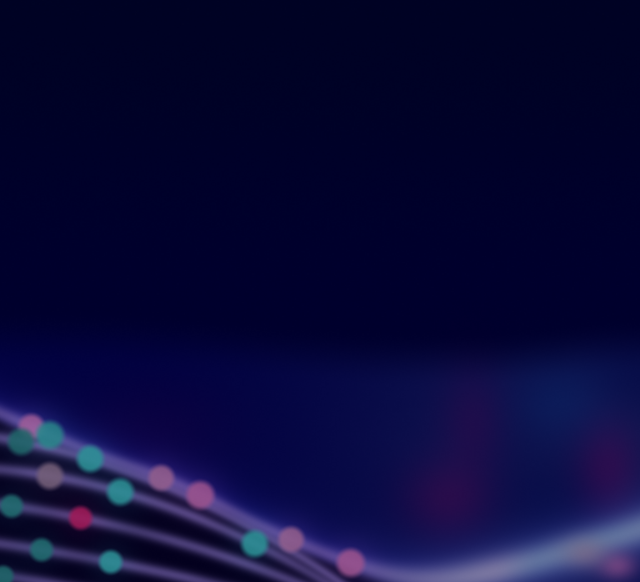
Give the GLSL for this background, as a WebGL 2 fragment shader.

```glsl
#version 300 es
precision highp float;
// Dark navy sky over a glowing wave of soft strands strung with coloured lights.
uniform vec2 u_resolution;
out vec4 outColor;

const int STRANDS = 6;
const vec3 TEAL = vec3(0.17, 0.56, 0.58);
const vec3 PINK = vec3(0.60, 0.32, 0.55);
const vec3 ROSE = vec3(0.62, 0.10, 0.34);
const vec3 CREAM = vec3(0.50, 0.41, 0.52);
const vec3 LILAC = vec3(0.31, 0.26, 0.49);

// Start height, slope and bend of the strands under the crest
const vec3 ARCS[5] = vec3[5](
  vec3(0.225, 0.16, 0.50), vec3(0.176, 0.093, 0.50), vec3(0.121, 0.13, 0.29),
  vec3(0.060, 0.14, 0.15), vec3(0.010, 0.15, 0.10));

float hash(vec2 p) {
  vec3 q = fract(vec3(p.xyx) * 0.1031);
  q += dot(q, q.yzx + 33.33);
  return fract((q.x + q.y) * q.z);
}

float noise(vec2 p) {
  vec2 i = floor(p), f = fract(p);
  f = f * f * (3.0 - 2.0 * f);
  return mix(mix(hash(i), hash(i + vec2(1, 0)), f.x),
             mix(hash(i + vec2(0, 1)), hash(i + vec2(1, 1)), f.x), f.y);
}

float bell(float d, float width) {
  return exp(-d * d / (width * width));
}

float blob(vec2 p, vec2 centre, vec2 size) {
  vec2 d = (p - centre) / size;
  return exp(-dot(d, d));
}

// Height of a strand; number 0 is the crest, a rounded valley
float strandHeight(int k, float x) {
  if (k == 0) {
    float d = x - 0.66;
    return -0.036 - 0.06 * d + sqrt(0.152 * d * d + 0.0016) + 0.011 * bell(x - 0.28, 0.1);
  }
  vec3 a = ARCS[k - 1];
  return a.x - a.y * x - a.z * x * x;
}

vec3 sky(vec2 p) {
  float horizon = 0.392 - 0.035 * smoothstep(0.1, 0.65, p.x) + 0.02 * smoothstep(0.75, 1.0, p.x);
  vec3 col = mix(vec3(0.0, 0.0, 0.175), vec3(0.0, 0.008, 0.14), smoothstep(0.45, 0.91, p.y));
  float haze = smoothstep(horizon + 0.035, horizon - 0.055, p.y);
  vec3 hazeColor = mix(vec3(0.005, 0.005, 0.25), vec3(0.045, 0.065, 0.295), smoothstep(0.2, 0.9, p.x));
  col = mix(col, hazeColor, haze);
  // Drifting colour in the haze
  float mottle = noise(p * 9.0 + 4.0) - 0.5;
  col += haze * smoothstep(0.4, 0.8, p.x) * mottle * vec3(0.035, 0.03, 0.03);
  col += vec3(0.12, 0.0, 0.01) * blob(p, vec2(0.70, 0.13), vec2(0.07, 0.06));
  col += vec3(0.07, -0.01, 0.0) * blob(p, vec2(0.74, 0.25), vec2(0.05, 0.08));
  col += vec3(0.11, -0.02, 0.0) * blob(p, vec2(0.95, 0.18), vec2(0.05, 0.07));
  col += vec3(0.0, 0.04, 0.05) * blob(p, vec2(0.88, 0.28), vec2(0.08, 0.06));
  col += vec3(0.03, 0.0, 0.0) * blob(p, vec2(0.24, 0.24), vec2(0.12, 0.07));
  return col;
}

// Lights along one strand, with a growing gap between them
vec3 lights(vec3 col, vec2 p, int k, vec3 gaps, int count, float radius, vec3 first, vec3 rest) {
  for (int i = 0; i < count; i++) {
    float n = float(i);
    float x = gaps.x + gaps.y * n + gaps.z * n * n;
    float d = length(p - vec2(x, strandHeight(k, x)));
    vec3 tint = i == 0 ? first : rest;
    col += tint * 0.10 * bell(d, radius * 1.7);
    col = mix(col, tint, 0.88 * smoothstep(radius * 1.15, radius * 0.6, d));
  }
  return col;
}

void main() {
  vec2 p = gl_FragCoord.xy / u_resolution.x;
  float above = p.y - strandHeight(0, p.x);
  float far = smoothstep(0.5, 0.78, p.x);
  vec3 col = sky(p);

  // Dark hollow under the crest, and halo over it
  float hollow = smoothstep(0.008, -0.02, above) * (1.0 - far);
  col = mix(col, vec3(0.012, 0.0, 0.115), hollow);
  col += vec3(0.10, 0.09, 0.22) * exp(-abs(above) / 0.027) * (1.0 - 0.7 * hollow);

  // Strands
  for (int k = 1; k < STRANDS; k++) {
    float d = p.y - strandHeight(k, p.x);
    float shade = 0.72 + 0.3 * noise(vec2(p.x * 14.0, float(k) * 7.0));
    col = mix(col, LILAC, shade * bell(d, 0.010) * (1.0 - far));
  }

  // Crest, spreading into a pale blur on the far side
  vec3 blur = mix(vec3(0.27, 0.39, 0.51), vec3(0.46, 0.42, 0.53), noise(vec2(p.x * 13.0, 2.0)));
  vec3 crestColor = mix(vec3(0.34, 0.28, 0.56), blur, far);
  col = mix(col, crestColor, 0.85 * bell(above, mix(0.012, 0.026, far)));
  col += vec3(0.06, 0.08, 0.10) * far * bell(above, 0.055);
  col = mix(col, PINK, 0.6 * blob(p, vec2(0.965, 0.025), vec2(0.03, 0.022)));
  col = mix(col, CREAM, 0.6 * blob(p, vec2(0.915, 0.045), vec2(0.035, 0.025)));

  // Lights
  col = lights(col, p, 0, vec3(0.049, 0.203, 0.0), 3, 0.022, PINK, mix(PINK, CREAM, 0.4));
  col = lights(col, p, 0, vec3(0.078, 0.235, 0.0), 3, 0.024, TEAL * 0.9, PINK);
  col = lights(col, p, 1, vec3(0.033, 0.108, 0.0), 2, 0.023, TEAL * 0.7, TEAL);
  col = lights(col, p, 2, vec3(0.078, 0.060, 0.05), 3, 0.023, CREAM * 0.9, TEAL);
  col = lights(col, p, 3, vec3(0.018, 0.108, 0.0), 2, 0.020, TEAL * 0.75, ROSE);
  col = lights(col, p, 4, vec3(0.065, 0.108, 0.0), 2, 0.020, TEAL * 0.75, TEAL);
  col = lights(col, p, 5, vec3(0.005, 0.108, 0.0), 1, 0.018, TEAL * 0.7, TEAL);

  // Fine grain hides banding
  col += (hash(floor(p * 512.0)) - 0.5) * 0.004;
  outColor = vec4(clamp(col, 0.0, 1.0), 1.0);
}
```
